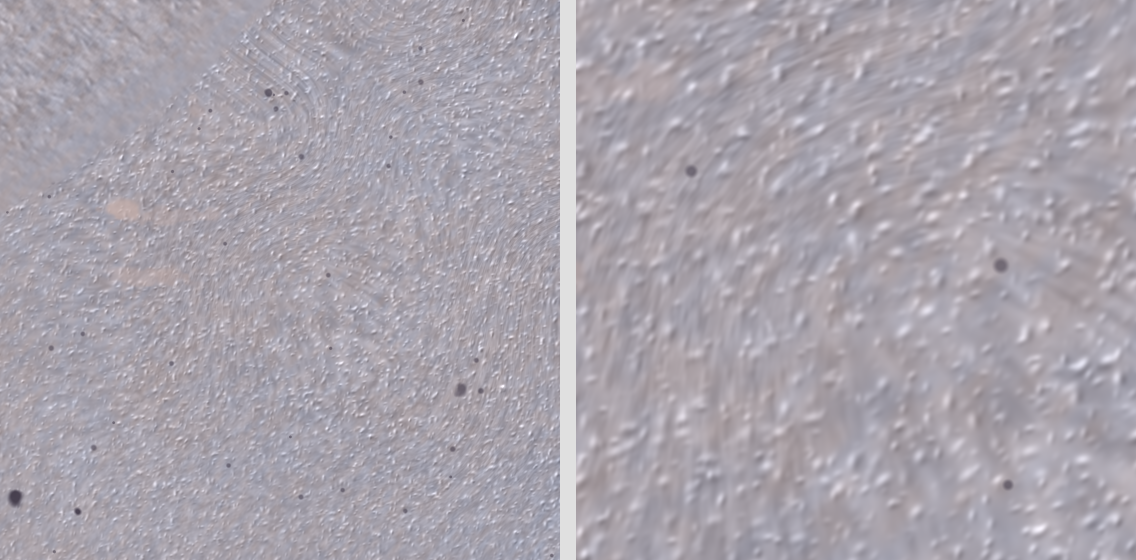
Left: the whole. Right: its middle third, enlarged.
Reproduce this texture procedurally as a three.js fragment shader.

```glsl
// Weathered asphalt: fine slanted stone chips over mottled lilac grey,
// with a smoother worn patch at the upper left, faint salmon stains and dark specks.
// Chips are jittered ellipses on a rotated grid, each with a shadow on one side.
varying vec2 vUv;

float hash(vec2 p) {
  return fract(sin(dot(p, vec2(127.1, 311.7))) * 43758.5453);
}

float noise(vec2 p) {
  vec2 i = floor(p), f = fract(p);
  f = f * f * (3.0 - 2.0 * f);
  return mix(mix(hash(i), hash(i + vec2(1.0, 0.0)), f.x),
             mix(hash(i + vec2(0.0, 1.0)), hash(i + vec2(1.0, 1.0)), f.x), f.y);
}

// Coordinates whose x axis runs along the given angle
vec2 turn(vec2 p, float angle) {
  float c = cos(angle), s = sin(angle);
  return vec2(c * p.x + s * p.y, c * p.y - s * p.x);
}

// Light elongated chips, each with a darker lower flank
float chips(vec2 p, float angle, float scale) {
  vec2 q = turn(p, angle) * scale;
  vec2 cell = floor(q);
  float sum = 0.0;
  for (int j = -1; j <= 1; j++) {
    for (int i = -1; i <= 1; i++) {
      vec2 id = cell + vec2(float(i), float(j));
      vec2 center = id + vec2(hash(id + 3.7), hash(id + 19.3));
      vec2 e = turn(q - center, (hash(id + 41.9) - 0.5) * 1.3);
      e *= vec2(2.2 + hash(id + 7.1), 4.4);
      vec2 flank = e + vec2(0.2, 1.3);
      float strength = pow(hash(id + 61.3), 3.0);
      sum += strength * (exp(-dot(e, e)) - 0.5 * exp(-dot(flank, flank)));
    }
  }
  return sum;
}

// Streaky filler between the chips, centred on zero
float streaks(vec2 p, float angle, float scale) {
  vec2 q = turn(p, angle) * scale;
  return 0.6 * noise(q * vec2(1.0, 2.0)) + 0.4 * noise(q * vec2(1.9, 3.4) + 31.0) - 0.5;
}

// Soft ragged blot, 1 at its center
float blot(vec2 p, vec2 center, vec2 size, float raggedness) {
  float d = length((p - center) / size);
  return 1.0 - smoothstep(0.45, 1.2, d + raggedness);
}

// Sparse dark grit
float grit(vec2 p) {
  vec2 q = p * 38.0, id = floor(q);
  vec2 center = 0.25 + 0.5 * vec2(hash(id + 5.2), hash(id + 8.6));
  float radius = 0.1 + 0.12 * hash(id + 2.4);
  float present = step(0.975, hash(id + 13.8));
  return present * (1.0 - smoothstep(radius * 0.4, radius * 1.3, length(fract(q) - center)));
}

void main() {
  vec2 p = vUv;
  float ragged = noise(p * 75.0) - 0.5;

  // Worn patch, bounded by a curve rising to the right
  float side = p.y - (0.62 + 0.42 * p.x + 0.75 * p.x * p.x);
  side += 0.02 * ragged + 0.025 * (noise(p * 13.0) - 0.5);
  float worn = smoothstep(-0.006, 0.014, side);

  // Rough surface: crisper to the upper right, flatter to the lower left
  float slant = 0.9 + 0.35 * (noise(p * 4.0 + 9.0) - 0.5);
  float gain = 0.72 + 0.35 * noise(p * 6.0) + 0.25 * smoothstep(0.4, 1.5, p.x + p.y);
  float rough = 0.23 * chips(p, 0.9, 82.0) + 0.17 * chips(p + 0.37, 0.8, 118.0);
  rough += 0.16 * streaks(p, slant, 72.0);
  rough *= gain;

  // Worn surface: broad blurred grains that fade towards the rim
  float faded = mix(0.35, 1.0, smoothstep(0.02, 0.2, side));
  float smoothed = 0.15 * chips(p, 2.5, 58.0) + 0.2 * streaks(p, 2.45, 52.0);
  smoothed += 0.07 * streaks(p, 0.9, 85.0);
  float relief = mix(rough, smoothed * faded, worn);

  // Broad mottling and drift from warm lower left to cool right
  float mottle = 0.6 * noise(p * 5.0 + 17.0) + 0.4 * noise(p * 14.0) - 0.5;
  float warmth = 0.8 * (noise(p * 7.0 + 3.0) - 0.5) + 0.5 * (0.45 - p.x) * (1.2 - p.y);
  warmth += 1.3 * (noise(turn(p, 0.9) * vec2(50.0, 85.0) + 70.0) - 0.5);
  vec3 color = vec3(0.645, 0.625, 0.661);
  color += vec3(0.024, 0.0, -0.024) * warmth + 0.04 * mottle;

  // Salmon stains flatten the grain beneath them
  float stain = blot(p, vec2(0.22, 0.626), vec2(0.042, 0.022), ragged * 0.8);
  stain = max(stain, 0.45 * blot(p, vec2(0.31, 0.615), vec2(0.085, 0.016), ragged));
  stain = max(stain, 0.6 * blot(p, vec2(0.25, 0.506), vec2(0.085, 0.018), ragged));
  stain = max(stain, 0.4 * blot(p, vec2(0.355, 0.8), vec2(0.02, 0.025), ragged));
  color = mix(color, vec3(0.77, 0.68, 0.66), stain * 0.75);
  color += relief * vec3(0.98, 1.0, 1.03) * (1.0 - 0.6 * stain);

  // Grit and a few larger dark lumps
  float lump = blot(p, vec2(0.028, 0.11), vec2(0.015), ragged * 0.7);
  lump = max(lump, blot(p, vec2(0.139, 0.086), vec2(0.009), ragged * 0.7));
  lump = max(lump, 0.65 * blot(p, vec2(0.824, 0.306), vec2(0.014), ragged));
  lump = max(lump, 0.7 * blot(p, vec2(0.48, 0.833), vec2(0.007), ragged));
  lump = max(lump, 0.6 * grit(p) * (1.0 - worn));
  color = mix(color, vec3(0.24, 0.21, 0.27), lump * 0.9);

  gl_FragColor = vec4(clamp(color, 0.0, 1.0), 1.0);
}
```
